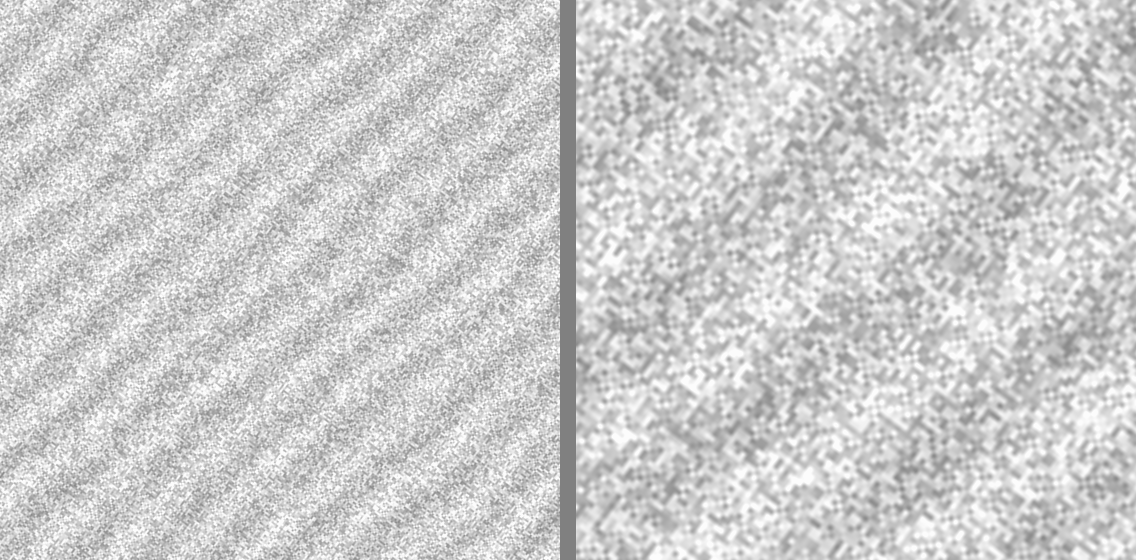
Left, the full canvas; right, a detail of the centre.
Reproduce this pattern procedurally as a Shadertoy shader.

```glsl
// Soft diagonal grey bands under a dense, fine speckle.
// A gently bent sine wave sets the band tone; rotated value noise
// adds the grain and a faint, broader mottling.

#define BANDS vec2(7.5, 8.1)   // repeats across and down
#define PHASE 0.03             // shift of the bands, in repeats
#define WOBBLE 0.28            // bending of the bands, in repeats
#define BASE_TONE 0.807
#define BAND_DEPTH 0.055
#define GRAIN_CELLS 295.0      // speckles along one side
#define GRAIN_DEPTH 0.41
#define MOTTLE_CELLS 48.0
#define MOTTLE_DEPTH 0.07

const float TAU = 6.28318;

// Integer hash of a lattice cell, from 0 to 1
float hashCell(ivec2 cell) {
    uvec2 q = uvec2(cell) * uvec2(73856u, 19349u) + uvec2(1597u, 5167u);
    q ^= q >> 7u;
    uint h = (q.x * 40503u) ^ (q.y * 69069u);
    h = (h ^ (h >> 15u)) * 739397u;
    h = (h ^ (h >> 13u)) * 277803u;
    h ^= h >> 16u;
    return float(h & 65535u) / 65535.0;
}

// Smoothly interpolated lattice noise, from 0 to 1
float valueNoise(vec2 p) {
    ivec2 cell = ivec2(floor(p));
    vec2 f = fract(p);
    f = f * f * (3.0 - 2.0 * f);
    float low = mix(hashCell(cell), hashCell(cell + ivec2(1, 0)), f.x);
    float high = mix(hashCell(cell + ivec2(0, 1)), hashCell(cell + ivec2(1, 1)), f.x);
    return mix(low, high, f.y);
}

// Band wave: -1 in the dark middle, +1 in the light middle
float bandWave(vec2 uv) {
    float bend = WOBBLE * (valueNoise(uv * 6.0 + 11.0) - 0.5);
    float phase = dot(vec2(uv.x, 1.0 - uv.y), BANDS) + PHASE + bend;
    return -cos(TAU * phase);
}

void mainImage(out vec4 fragColor, in vec2 fragCoord) {
    vec2 uv = fragCoord / iResolution.xy;

    // Turn the noise lattice away from the canvas axes
    vec2 turned = mat2(0.8, 0.6, -0.6, 0.8) * uv;
    float grain = valueNoise(turned * GRAIN_CELLS) - 0.5;
    float mottle = valueNoise(turned * MOTTLE_CELLS + 37.0) - 0.5;

    float tone = BASE_TONE + BAND_DEPTH * bandWave(uv)
               + GRAIN_DEPTH * grain + MOTTLE_DEPTH * mottle;

    fragColor = vec4(vec3(clamp(tone, 0.54, 0.99)), 1.0);
}
```
